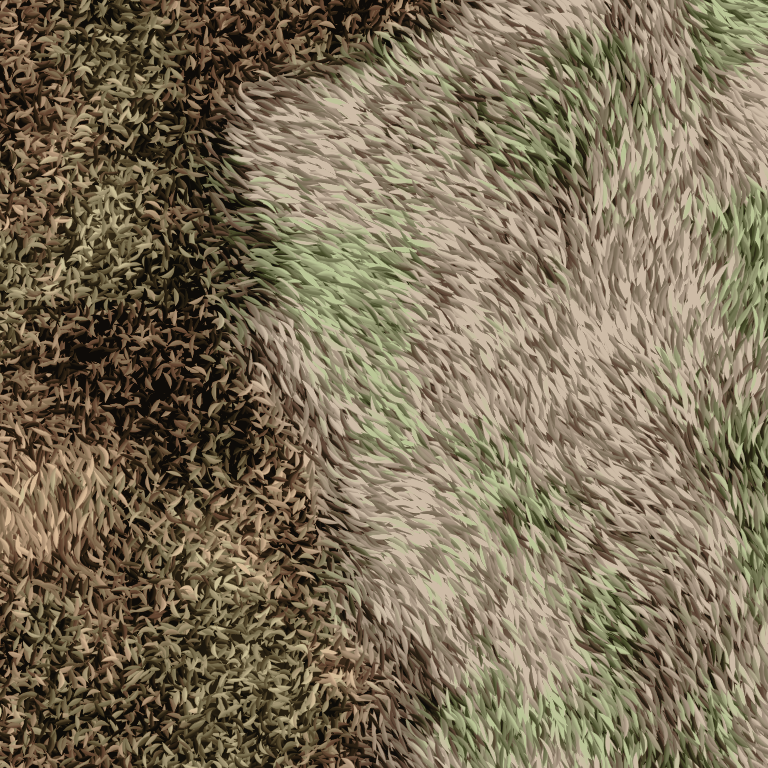
Write a Shadertoy shader that draws this texture.

```glsl
#define LAYERS 18
#define CELLS 34.0
#define HALF_WIDTH 0.0031
#define SHORT_BLADE 0.0130
#define LONG_BLADE 0.0200
#define SOFTNESS 0.0012
#define SPREAD 0.86
#define PATCHINESS 0.55

const vec3 SOIL   = vec3(0.05, 0.045, 0.035);
const vec3 SHADOW = vec3(0.16, 0.13, 0.08);
const vec3 OLIVE  = vec3(0.28, 0.28, 0.17);
const vec3 BROWN  = vec3(0.36, 0.28, 0.22);
const vec3 STRAW  = vec3(0.47, 0.44, 0.36);
const vec3 TAN    = vec3(0.62, 0.58, 0.51);
const vec3 PALE   = vec3(0.78, 0.75, 0.67);

vec4 hash4(vec2 p) {
    vec4 q = fract(p.xyxy * vec4(0.1031, 0.1030, 0.0973, 0.1099));
    q += dot(q, q.wzxy + 33.33);
    return fract((q.xxyz + q.yzzw) * q.zywx);
}

float noise(vec2 p) {
    vec2 i = floor(p), f = fract(p);
    f = f * f * (3.0 - 2.0 * f);
    return mix(mix(hash4(i).x, hash4(i + vec2(1, 0)).x, f.x),
               mix(hash4(i + vec2(0, 1)).x, hash4(i + vec2(1, 1)).x, f.x), f.y);
}

float patches(vec2 p) {
    return 0.6 * noise(p) + 0.4 * noise(p * 2.3 + 17.0);
}

// Soft round spot, 1 at its centre
float spot(vec2 p, vec2 centre, float radius) {
    vec2 d = (p - centre) / radius;
    return exp(-dot(d, d));
}

// Signed offset from the border between scrub (left) and meadow (right)
float borderOffset(vec2 p) {
    float border = 0.24 + 0.20 * (1.0 - smoothstep(0.25, 0.70, p.y))
                 + 0.32 * smoothstep(0.80, 1.05, p.y);
    return p.x - border + 0.14 * (noise(p * 9.0 + 5.0) - 0.5);
}

// Colour of a blade from its lightness, greenness and meadow share
vec3 bladeColor(float light, float green, float meadow) {
    vec3 c = mix(SOIL, SHADOW, smoothstep(-0.10, 0.10, light));
    c = mix(c, mix(BROWN, OLIVE, green), smoothstep(0.10, 0.26, light));
    c = mix(c, STRAW, smoothstep(0.26, 0.46, light));
    c = mix(c, TAN, smoothstep(0.46, 0.70, light));
    c = mix(c, PALE, smoothstep(0.70, 0.94, light));
    vec3 dry = mix(vec3(1.09, 0.97, 0.88), vec3(1.03, 0.98, 0.97), meadow);
    return c * mix(dry, vec3(0.93, 1.03, 0.87), green);
}

void mainImage(out vec4 fragColor, in vec2 fragCoord) {
    vec2 p = fragCoord / iResolution.y;
    float soft = max(SOFTNESS, 0.6 / iResolution.y);

    // Regions: scrub, meadow and a combed tuft inside the scrub
    float offset = borderOffset(p);
    float meadow = smoothstep(-0.05, 0.05, offset);
    float tuft = spot(p, vec2(0.08, 0.33), 0.12);
    float combed = max(meadow, tuft);
    float mound = spot(p, vec2(0.62, 0.56), 0.17);

    // Lie of the grass: falling to the right, steeper at the right edge
    float steep = smoothstep(0.62, 0.95, p.x) * (1.0 - smoothstep(0.60, 0.95, p.y));
    float angle = -0.80 - 0.55 * steep - 0.35 * tuft + 0.35 * mound
                + 1.3 * (noise(p * 6.0 + 31.0) - 0.5);
    vec2 lie = vec2(cos(angle), sin(angle));
    vec2 side = vec2(-lie.y, lie.x);
    float scatter = mix(5.0, 0.8, combed);
    float curl = mix(0.012, 0.008, combed);
    float reach = mix(SHORT_BLADE, LONG_BLADE, combed);

    // Broad light and green patches
    float green = patches(p * 6.0 + 57.0);
    float greenMax = mix(0.45, 0.95, meadow);
    float light = mix(0.35, 0.67, meadow) + 0.24 * tuft * (1.0 - meadow)
                + PATCHINESS * (patches(p * 7.0 + 3.0) - 0.5)
                - 0.26 * exp(-pow(abs(offset - 0.04) / 0.035, 2.0))
                - 0.18 * spot(p, vec2(0.17, 0.46), 0.11) + 0.12 * mound
                - 0.10 * meadow * smoothstep(0.40, 0.68, green);

    // Scattered curved blades, lowest layer first; x is light, y is green
    vec2 shade = vec2(light - 0.42, green);
    for (int k = 0; k < LAYERS; k++) {
        float layer = float(k);
        vec2 grid = p * CELLS + hash4(vec2(layer, 3.0)).xy;
        vec2 corner = floor(grid - 0.5);
        float lift = light + 0.05 - 0.22 * (1.0 - layer / float(LAYERS - 1));
        for (int n = 0; n < 4; n++) {
            vec2 id = corner + vec2(n & 1, n >> 1);
            vec4 r = hash4(id + layer * vec2(71.0, 113.0));
            vec4 s = fract(r * 23.7);
            vec2 d = (grid - id - 0.5 - 0.6 * (r.xy - 0.5)) / CELLS;
            vec2 along = normalize(lie + side * scatter * (r.z - 0.5));
            vec2 q = vec2(dot(d, along), along.x * d.y - along.y * d.x);
            float t = q.x / (reach * (0.75 + 0.25 * s.x));
            q.y += (s.y - 0.5) * curl * (t * t - 0.4);
            float width = HALF_WIDTH * (0.7 + 0.5 * s.z) * (1.0 - t * t);
            float cover = (1.0 - smoothstep(-soft, soft, abs(q.y) - width)) * step(abs(t), 1.0);
            float tone = lift + (r.w - 0.5) * SPREAD
                       + 0.13 * clamp(q.y / HALF_WIDTH, -1.0, 1.0);
            shade = mix(shade, vec2(tone, green + 0.35 * (s.w - 0.5)), cover);
        }
    }
    float greenness = greenMax * smoothstep(0.40, 0.68, shade.y);
    fragColor = vec4(bladeColor(shade.x, greenness, meadow), 1.0);
}
```
